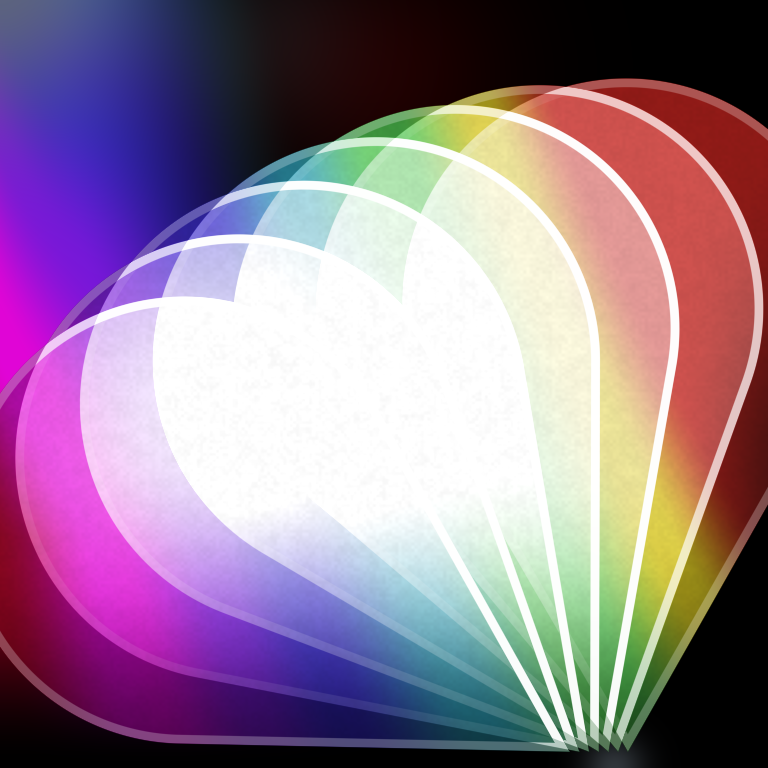
Write a WebGL 2 fragment shader that draws this background.

```glsl
#version 300 es
precision highp float;

uniform vec2 u_resolution;
out vec4 outColor;

// Fan geometry, in canvas units
const int PETALS = 7;
const float FIRST_ANGLE = 1.03;
const float ANGLE_STEP = 0.171;
const vec2 FIRST_TIP = vec2(0.742, 0.021);
const float TIP_STEP = 0.0126;
const float BULB_DISTANCE = 0.586;
const float BULB_RADIUS = 0.291;
const float RIM_WIDTH = 0.0115;
const float COVERED_RIM = 0.13;
const float GRAIN = 0.035;

// Spectrum from left to right
const vec3 CRIMSON = vec3(0.68, 0.0, 0.13);
const vec3 MAGENTA = vec3(0.88, 0.02, 0.84);
const vec3 VIOLET = vec3(0.47, 0.09, 0.85);
const vec3 BLUE = vec3(0.20, 0.14, 0.78);
const vec3 TEAL = vec3(0.15, 0.60, 0.70);
const vec3 GREEN = vec3(0.28, 0.75, 0.28);
const vec3 YELLOW = vec3(0.82, 0.75, 0.10);
const vec3 RED = vec3(0.74, 0.10, 0.08);
const vec3 HAZE = vec3(0.38, 0.42, 0.46);

float hash(vec2 p) {
    return fract(sin(dot(p, vec2(127.1, 311.7))) * 43758.5453);
}

float noise(vec2 p) {
    vec2 cell = floor(p);
    vec2 f = fract(p);
    f = f * f * (3.0 - 2.0 * f);
    return mix(mix(hash(cell), hash(cell + vec2(1, 0)), f.x),
               mix(hash(cell + vec2(0, 1)), hash(cell + vec2(1, 1)), f.x), f.y);
}

float glow(vec2 p, vec2 center, float radius) {
    vec2 d = (p - center) / radius;
    return exp(-dot(d, d));
}

// Distance to a cone that ends in a round bulb, tip at the origin
float petalDistance(vec2 p) {
    float s = BULB_RADIUS / BULB_DISTANCE;
    float c = sqrt(1.0 - s * s);
    p.x = abs(p.x);
    float along = dot(p, vec2(s, c));
    if (along < 0.0) return length(p);
    if (along > c * BULB_DISTANCE) return length(p - vec2(0.0, BULB_DISTANCE)) - BULB_RADIUS;
    return dot(p, vec2(c, -s));
}

// Slanted rainbow that bends with height
vec3 spectrum(vec2 p) {
    float s = p.x + p.y * (0.15 + 0.55 * p.x);
    s += 0.45 * max(p.y - 0.3, 0.0) * (1.0 - smoothstep(0.0, 0.3, p.x));
    vec3 color = mix(CRIMSON, MAGENTA, smoothstep(0.03, 0.19, s));
    color = mix(color, VIOLET, smoothstep(0.22, 0.36, s));
    color = mix(color, BLUE, smoothstep(0.35, 0.47, s));
    color = mix(color, TEAL, smoothstep(0.48, 0.65, s));
    color = mix(color, GREEN, smoothstep(0.66, 0.82, s));
    color = mix(color, YELLOW, smoothstep(0.88, 1.04, s));
    return mix(color, RED, smoothstep(1.06, 1.2, s));
}

vec3 backdrop(vec2 p, vec3 hue) {
    float light = 1.0 - smoothstep(0.1, 0.42, p.x + 0.2 * (p.y - 0.7));
    vec3 color = hue * light * smoothstep(0.0, 0.33, p.y);
    color = mix(color, HAZE, 0.9 * glow(p, vec2(0.0, 1.02), 0.17));
    color += vec3(0.12, 0.0, 0.0) * glow(p, vec2(0.5, 0.9), 0.16);
    color += HAZE * 0.15 * glow(p, vec2(0.35, 0.95), 0.12);
    return color + HAZE * 0.5 * glow(p, vec2(0.8, 0.0), 0.04);
}

void main() {
    vec2 p = gl_FragCoord.xy / u_resolution;
    float edge = 0.75 / min(u_resolution.x, u_resolution.y);

    // Layer count and rims, front petal first
    float layers = 0.0;
    float covered = 0.0;
    float rim = 0.0;
    for (int i = 0; i < PETALS; i++) {
        float n = float(i);
        float angle = FIRST_ANGLE - ANGLE_STEP * n;
        vec2 q = p - FIRST_TIP - vec2(TIP_STEP * n, 0.0);
        vec2 axis = vec2(-sin(angle), cos(angle));
        float d = petalDistance(vec2(dot(q, vec2(axis.y, -axis.x)), dot(q, axis)));
        float fill = 1.0 - smoothstep(-edge, edge, d);
        float line = fill * smoothstep(-edge, edge, d + RIM_WIDTH);
        rim = max(rim, line * mix(1.0, COVERED_RIM, covered));
        covered = max(covered, fill);
        layers += fill;
    }

    // Overlapping layers wash the spectrum toward white
    vec3 hue = spectrum(p);
    float shade = mix(0.5, 1.0, smoothstep(0.0, 0.28, p.y));
    shade *= mix(0.74, 1.0, clamp(layers - 1.0, 0.0, 1.0));
    shade *= 1.0 - 0.6 * smoothstep(0.87, 1.05, p.x) * glow(p, vec2(1.0, 0.38), 0.25);
    float wash = smoothstep(0.5, 5.2, layers) * smoothstep(0.0, 0.4, p.y);
    wash += 0.35 * glow(p, vec2(0.26, 0.46), 0.22) * smoothstep(1.0, 3.0, layers);
    vec3 petal = mix(hue * shade, vec3(1.0), min(wash, 1.0));
    float rimAlpha = rim * mix(0.2, 0.97, smoothstep(0.6, 3.0, layers));
    petal = mix(petal, vec3(1.0), rimAlpha);

    // Paper grain on the petals
    float grain = noise(p * 240.0) * 0.6 + noise(p * 70.0) * 0.4 - 0.5;
    petal *= 1.0 + GRAIN * 2.0 * grain * (1.0 - rim);

    outColor = vec4(clamp(mix(backdrop(p, hue), petal, covered), 0.0, 1.0), 1.0);
}
```
